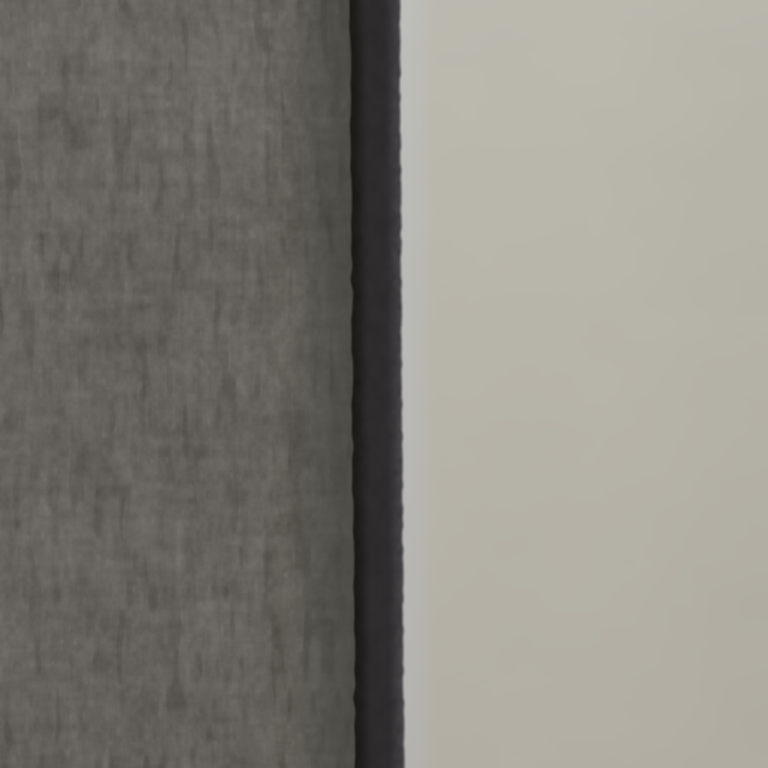
This texture is drawn by a WebGL 2 fragment shader. Its source:

```glsl
#version 300 es
precision highp float;
// Woven grey cloth on the left, a dark rounded trim down the middle and a
// smooth pale wall on the right. Stretched value noise makes the threads;
// two slightly leaning, wavering edges split the canvas into its parts.
uniform vec2 u_resolution;
out vec4 fragColor;

float hash(vec2 p) {
  vec3 q = fract(vec3(p.xyx) * 0.1031);
  q += dot(q, q.yzx + 33.33);
  return fract((q.x + q.y) * q.z);
}

float noise(vec2 p) {
  vec2 i = floor(p), f = fract(p);
  f = f * f * (3.0 - 2.0 * f);
  return mix(mix(hash(i), hash(i + vec2(1, 0)), f.x),
             mix(hash(i + vec2(0, 1)), hash(i + vec2(1, 1)), f.x), f.y);
}

// Layered noise centred on zero.
float fbm(vec2 p) {
  float sum = 0.0, gain = 0.5;
  for (int i = 0; i < 4; i++) {
    sum += gain * (noise(p) - 0.5);
    p = p * 2.03 + 17.7;
    gain *= 0.5;
  }
  return sum;
}

vec3 clothColor(vec2 p, float edge) {
  vec3 warm = mix(vec3(0.385, 0.368, 0.352), vec3(0.415, 0.400, 0.383), p.y);
  vec3 color = mix(warm, vec3(0.365, 0.358, 0.332), smoothstep(0.30, 0.42, p.x));
  // The cloth curves into shade beside the trim.
  color *= 1.0 - 0.17 * smoothstep(0.085, 0.0, edge - p.x);
  // Warp and weft threads, bent a little, over broad mottling.
  vec2 bent = p + 0.012 * vec2(fbm(p * 14.0), fbm(p * 14.0 + 40.0));
  float warp = fbm(bent * vec2(85.0, 13.0));
  float weft = fbm(bent * vec2(14.0, 75.0) + 90.0);
  float grain = fbm(p * vec2(125.0, 95.0) + 30.0);
  float weave = 0.075 * warp + 0.055 * weft + 0.07 * grain + 0.045 * fbm(p * 7.0);
  // Sparse dark creases and pale fibres.
  weave -= 0.035 * smoothstep(0.62, 0.9, noise(bent * vec2(95.0, 22.0) + 7.0));
  weave += 0.025 * smoothstep(0.8, 1.0, noise(bent * vec2(110.0, 60.0) + 55.0));
  return color + weave * mix(1.0, 0.45, smoothstep(0.36, 0.45, p.x));
}

vec3 trimColor(vec2 p, float across) {
  vec3 color = mix(vec3(0.105, 0.102, 0.092), vec3(0.178, 0.170, 0.175),
                   smoothstep(0.02, 0.38, across));
  float ribs = noise(p * vec2(150.0, 125.0));
  color = mix(color, vec3(0.285, 0.275, 0.285),
              smoothstep(0.66, 1.0, across) * (0.6 + 0.4 * ribs));
  return color + 0.025 * fbm(p * vec2(90.0, 70.0));
}

vec3 wallColor(vec2 p, float edge) {
  vec3 color = mix(vec3(0.698, 0.682, 0.640), vec3(0.735, 0.725, 0.685), p.y);
  color -= 0.012 * smoothstep(0.75, 1.0, p.x);
  // Cool light along the trim.
  color += vec3(0.005, 0.018, 0.045) * smoothstep(0.05, 0.005, p.x - edge);
  return color + 0.012 * fbm(p * vec2(9.0, 14.0));
}

void main() {
  vec2 p = gl_FragCoord.xy / u_resolution;
  float pixel = 1.0 / u_resolution.x;

  // Trim edges lean left toward the top and waver with the stitching.
  float leftEdge = mix(0.462, 0.456, p.y) + 0.003 * (noise(vec2(3.0, p.y * 55.0)) - 0.5);
  float rightEdge = mix(0.526, 0.5205, p.y) + 0.0018 * (noise(vec2(8.0, p.y * 95.0)) - 0.5);
  float across = (p.x - leftEdge) / (rightEdge - leftEdge);

  vec3 color = clothColor(p, leftEdge);
  float blur = pixel + 0.001;
  color = mix(color, trimColor(p, across), smoothstep(-blur, blur, p.x - leftEdge));
  blur = pixel + 0.0018;
  color = mix(color, wallColor(p, rightEdge), smoothstep(-blur, blur, p.x - rightEdge));
  fragColor = vec4(color, 1.0);
}
```
